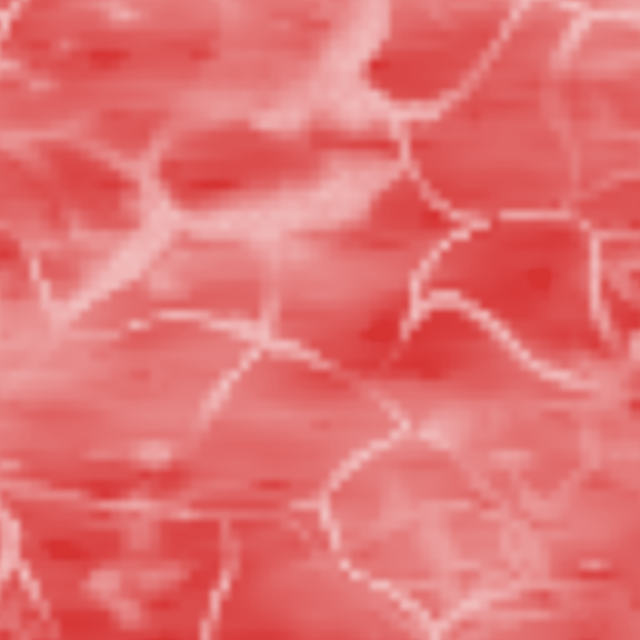
This texture is drawn by a WebGL 2 fragment shader. Its source:

```glsl
#version 300 es
precision highp float;

uniform vec2 u_resolution;
out vec4 fragColor;

const vec3 DEEP_RED = vec3(0.84, 0.20, 0.20);
const vec3 PALE_PINK = vec3(0.96, 0.80, 0.80);
const float GRAIN_COUNT = 64.0;

// Integer hash giving two values in 0..1 per lattice cell
vec2 hash2(vec2 cell, uint seed) {
    uvec2 v = uvec2(ivec2(cell)) * 1664525u + 1013904223u + seed * 747796405u;
    v.x += v.y * 1664525u;
    v.y += v.x * 1664525u;
    v ^= v >> 16u;
    v.x += v.y * 1664525u;
    v.y += v.x * 1664525u;
    v ^= v >> 16u;
    return vec2(v & 0xffffu) / 65535.0;
}

float valueNoise(vec2 p, uint seed) {
    vec2 cell = floor(p);
    vec2 f = p - cell;
    vec2 s = f * f * (3.0 - 2.0 * f);
    float low = mix(hash2(cell, seed).x, hash2(cell + vec2(1, 0), seed).x, s.x);
    float high = mix(hash2(cell + vec2(0, 1), seed).x, hash2(cell + vec2(1, 1), seed).x, s.x);
    return mix(low, high, s.y);
}

float fbm(vec2 p, uint seed) {
    float sum = 0.0;
    float weight = 0.5;
    for (uint octave = 0u; octave < 3u; octave++) {
        sum += weight * valueNoise(p, seed + octave);
        p = p * 2.1 + 7.3;
        weight *= 0.55;
    }
    return sum / 0.926;
}

vec2 warp(vec2 p, float scale, float amount, uint seed) {
    vec2 q = p * scale;
    return p + amount * (vec2(valueNoise(q, seed), valueNoise(q, seed + 1u)) - 0.5);
}

// Distance to the nearest border between scattered cells
float cellBorder(vec2 p, uint seed) {
    vec2 cell = floor(p);
    vec2 nearest = vec2(0.0);
    float best = 1e5;
    for (int y = -1; y <= 1; y++) {
        for (int x = -1; x <= 1; x++) {
            vec2 id = cell + vec2(x, y);
            vec2 r = id + hash2(id, seed) - p;
            if (dot(r, r) < best) {
                best = dot(r, r);
                nearest = r;
            }
        }
    }
    float border = 1e5;
    for (int y = -2; y <= 2; y++) {
        for (int x = -2; x <= 2; x++) {
            vec2 id = cell + vec2(x, y);
            vec2 r = id + hash2(id, seed) - p;
            vec2 gap = r - nearest;
            if (dot(gap, gap) > 1e-5) {
                border = min(border, dot(0.5 * (r + nearest), normalize(gap)));
            }
        }
    }
    return border;
}

float softLine(float d, float halfWidth) {
    return 1.0 - smoothstep(0.25 * halfWidth, 1.75 * halfWidth, d);
}

// Muscle tone: horizontal streaks over broad patches, with dark flecks
float fleshTone(vec2 p) {
    float streaks = fbm(p * vec2(3.5, 12.0), 11u) - 0.5;
    float patches = valueNoise(p * vec2(2.6, 4.0), 21u) - 0.5;
    float fleck = smoothstep(0.74, 0.95, valueNoise(p * vec2(12.0, 30.0), 41u));
    return 0.31 + 0.75 * streaks + 0.36 * patches - 0.2 * fleck;
}

// Fat: a broken web of veins that swells into blobs
float fatAmount(vec2 p) {
    vec2 q = warp(warp(p, 7.0, 0.1, 51u), 24.0, 0.02, 61u);
    float swelling = smoothstep(0.6, 0.9, valueNoise(q * vec2(4.0, 6.0), 71u));
    float presence = smoothstep(0.2, 0.6, valueNoise(p * vec2(5.0, 7.0), 81u));
    float veins = softLine(cellBorder(q * vec2(3.4, 4.6), 91u), 0.042 + 0.16 * swelling);
    float web = veins * (0.2 + 0.8 * presence);
    float fineMask = smoothstep(0.5, 0.8, valueNoise(p * vec2(4.0, 6.0), 101u));
    if (fineMask > 0.0) {
        web = max(web, 0.5 * fineMask * softLine(cellBorder(q * vec2(5.5, 10.0), 111u), 0.1));
    }
    float smear = smoothstep(0.66, 0.84, fbm(p * vec2(5.0, 11.0), 121u));
    return max(web, 0.85 * smear);
}

float tissueTone(vec2 p) {
    float mottling = 0.82 + 0.18 * hash2(floor(p * GRAIN_COUNT), 141u).x;
    float flesh = fleshTone(warp(p, 5.0, 0.04, 131u));
    return mix(flesh, 0.95, 0.92 * fatAmount(p) * mottling);
}

// Tone taken at the centres of soft grains and blended between them
float grainyTone(vec2 p) {
    vec2 g = p * GRAIN_COUNT - 0.5;
    vec2 corner = floor(g);
    vec2 f = smoothstep(0.0, 1.0, g - corner);
    float tone = 0.0;
    for (int i = 0; i < 4; i++) {
        vec2 side = vec2(i & 1, i >> 1);
        vec2 weight = mix(1.0 - f, f, side);
        tone += weight.x * weight.y * tissueTone((corner + side + 0.5) / GRAIN_COUNT);
    }
    return tone;
}

void main() {
    float tone = grainyTone(gl_FragCoord.xy / u_resolution.y);
    fragColor = vec4(mix(DEEP_RED, PALE_PINK, clamp(tone, 0.0, 1.0)), 1.0);
}
```
